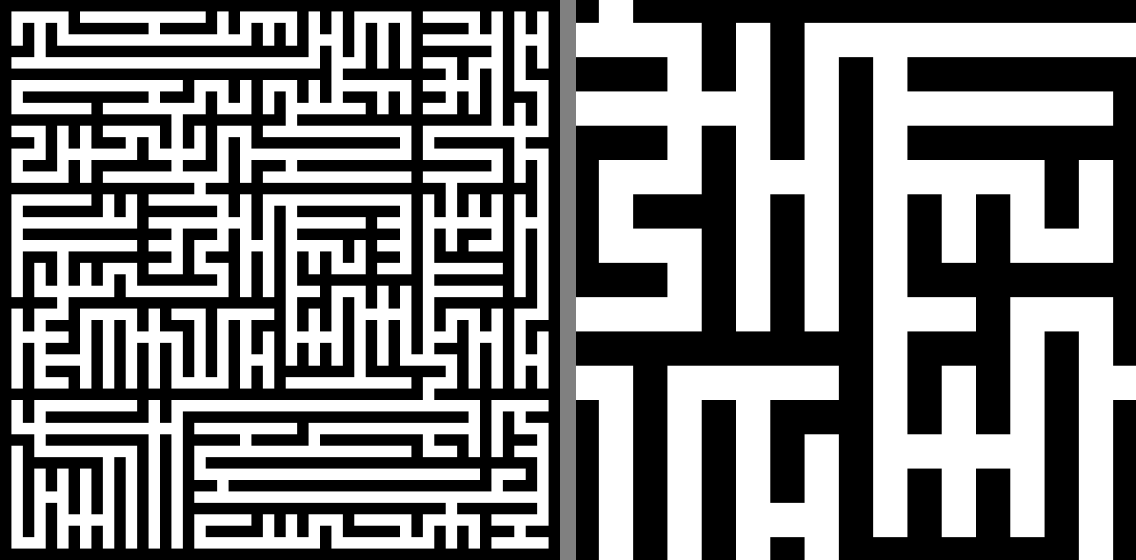
Left: the whole. Right: its middle third, enlarged.
Give the GLSL for this pattern, as a Shadertoy shader.

```glsl
const float ROOMS = 24.0;
const float CELLS = 2.0 * ROOMS + 1.0;
const uint SEED = 7u;
const vec3 WALL_COLOR = vec3(0.0);
const vec3 PATH_COLOR = vec3(1.0);

uint scramble(uint n) {
    n = (n ^ (n >> 16)) * 2146121005u;
    n = (n ^ (n >> 15)) * 2221713035u;
    return n ^ (n >> 16);
}

float unitFloat(uint n) {
    return float(n >> 8) / 16777216.0;
}

// Three random values that belong to one rectangular region
vec3 regionRandom(vec2 lo, vec2 hi, uint seed) {
    uvec4 r = uvec4(lo, hi);
    uint a = scramble(r.x + 32u * (r.y + 32u * (r.z + 32u * r.w)) + (seed << 20));
    uint b = scramble(a + 101u);
    uint c = scramble(b + 211u);
    return vec3(unitFloat(a), unitFloat(b), unitFloat(c));
}

// Recursive division: 1 on a path cell, 0 on a wall cell
float mazeCell(vec2 cell, float rooms, uint seed) {
    vec2 lo = vec2(0.0);
    vec2 hi = vec2(rooms);
    if (any(lessThan(cell, vec2(0.5))) || any(greaterThan(cell, 2.0 * hi - 0.5))) return 0.0;

    for (int i = 0; i < 48; i++) {
        vec2 size = hi - lo;
        if (min(size.x, size.y) < 1.5) break;
        vec3 rnd = regionRandom(lo, hi, seed);

        // Long sides are cut more often than short ones
        vec2 across = rnd.x * (size.x + size.y) < size.y ? vec2(0.0, 1.0) : vec2(1.0, 0.0);
        vec2 along = across.yx;
        float wall = dot(lo, across) + 1.0 + floor(rnd.y * (dot(size, across) - 1.0));
        float gap = dot(lo, along) + floor(rnd.z * dot(size, along));

        // Each wall has one opening, one room wide
        float offset = dot(cell, across) - 2.0 * wall;
        if (abs(offset) < 0.5) {
            return abs(dot(cell, along) - 2.0 * gap - 1.0) < 0.5 ? 1.0 : 0.0;
        }
        if (offset < 0.0) hi = mix(hi, vec2(wall), across);
        else lo = mix(lo, vec2(wall), across);
    }
    return 1.0;
}

// Box filter over the cells under one pixel footprint
float smoothMaze(vec2 p, float footprint, float rooms, uint seed) {
    vec2 corner = p - 0.5 * footprint;
    vec2 cell = floor(corner);
    vec2 t = clamp((corner + footprint - cell - 1.0) / footprint, 0.0, 1.0);
    float lower = mix(mazeCell(cell, rooms, seed),
                      mazeCell(cell + vec2(1.0, 0.0), rooms, seed), t.x);
    float upper = mix(mazeCell(cell + vec2(0.0, 1.0), rooms, seed),
                      mazeCell(cell + vec2(1.0, 1.0), rooms, seed), t.x);
    return mix(lower, upper, t.y);
}

void mainImage(out vec4 fragColor, in vec2 fragCoord) {
    float side = min(iResolution.x, iResolution.y);
    vec2 uv = (fragCoord - 0.5 * iResolution.xy) / side + 0.5;
    float path = smoothMaze(uv * CELLS, CELLS / side, ROOMS, SEED);
    fragColor = vec4(mix(WALL_COLOR, PATH_COLOR, path), 1.0);
}
```
